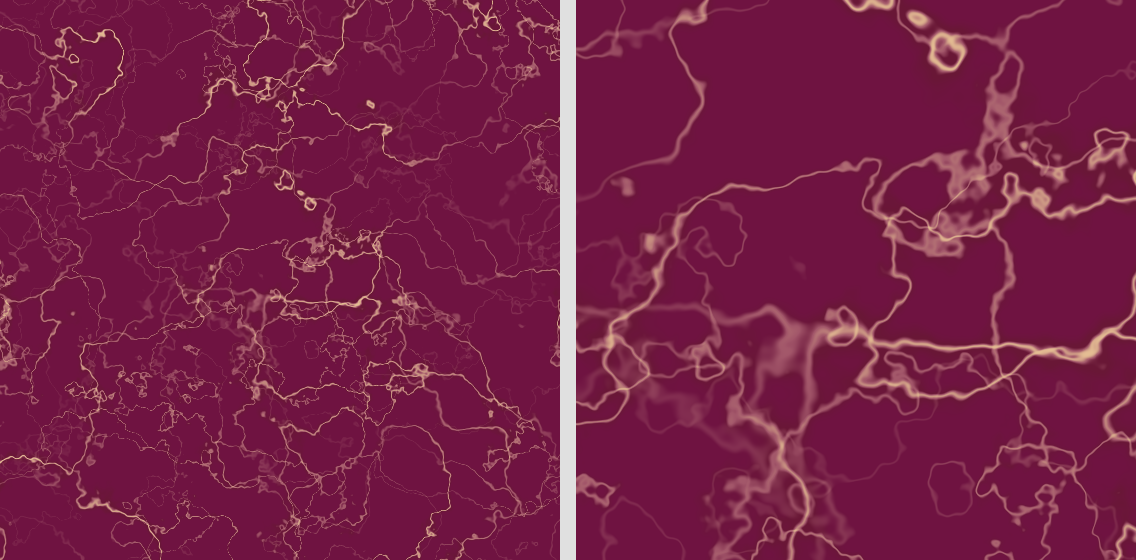
Left, the full canvas; right, a detail of the centre.
This texture is drawn by a three.js fragment shader. Its source:

```glsl
// Fine gold and rose veins wandering over flat burgundy, like marbled paper.
// Each vein layer is the zero contour of fractal gradient noise; a slow
// noise varies its brightness and another its roughness.

varying vec2 vUv;

const int LAYERS = 5;
const int OCTAVES = 6;
const float VEIN_WIDTH = 0.017;
const float HALO_WIDTH = 0.035;

const vec3 BURGUNDY = vec3(0.435, 0.075, 0.255);
const vec3 SHADOW = vec3(0.41, 0.09, 0.21);
const vec3 ROSE = vec3(0.63, 0.33, 0.41);
const vec3 GOLD = vec3(0.90, 0.75, 0.58);

float hash(vec2 p) {
  vec3 q = fract(vec3(p.xyx) * 0.1031);
  q += dot(q, q.yzx + 33.33);
  return fract((q.x + q.y) * q.z);
}

// Dot product of a random unit gradient with the offset from its corner
float cornerSlope(vec2 cell, vec2 offset) {
  float angle = 6.28318 * hash(cell);
  return dot(vec2(cos(angle), sin(angle)), offset);
}

float gradientNoise(vec2 p) {
  vec2 cell = floor(p);
  vec2 f = p - cell;
  vec2 u = f * f * f * (f * (f * 6.0 - 15.0) + 10.0);
  vec2 e = vec2(1.0, 0.0);
  float low = mix(cornerSlope(cell, f), cornerSlope(cell + e, f - e), u.x);
  float high = mix(cornerSlope(cell + e.yx, f - e.yx),
                   cornerSlope(cell + e.xx, f - e.xx), u.x);
  return mix(low, high, u.y);
}

// Octaves are turned and shifted so that their lattices never line up
float fractalNoise(vec2 p, float gain) {
  mat2 turn = mat2(0.8, 0.6, -0.6, 0.8);
  float sum = 0.0;
  float amplitude = 1.0;
  for (int i = 0; i < OCTAVES; i++) {
    sum += amplitude * gradientNoise(p);
    p = turn * p * 2.03 + vec2(17.3, 9.1);
    amplitude *= gain;
  }
  return sum;
}

// x: vein brightness, y: dark halo beside the vein
vec2 veinLayer(vec2 uv, float scale, vec2 seed) {
  float roughness = mix(0.42, 0.54,
    smoothstep(-0.3, 0.3, gradientNoise(uv * 3.5 + seed.yx)));
  float level = abs(fractalNoise(uv * scale + seed, roughness));
  float strength = mix(0.14, 0.92,
    smoothstep(-0.3, 0.42, gradientNoise(uv * 2.7 + seed + 51.7)));
  float line = 1.0 - smoothstep(0.0, VEIN_WIDTH, level);
  float halo = exp(-level / HALO_WIDTH);
  return strength * vec2(line, halo);
}

vec3 veinColour(vec3 ground, float brightness) {
  vec3 colour = mix(ground, ROSE, clamp(brightness / 0.4, 0.0, 1.0));
  return mix(colour, GOLD, smoothstep(0.35, 1.0, brightness));
}

void main() {
  // Screen the layers together so that crossings glow
  vec2 dark = vec2(1.0);
  for (int i = 0; i < LAYERS; i++) {
    float k = float(i);
    vec2 seed = vec2(23.7, 41.3) * (k + 1.0);
    vec2 layer = veinLayer(vUv, 2.8 + 0.45 * k, seed);
    dark *= 1.0 - layer * (1.0 - 0.1 * k);
  }
  vec2 vein = 1.0 - dark;

  vec3 ground = mix(BURGUNDY, SHADOW, smoothstep(0.15, 0.6, vein.y));
  gl_FragColor = vec4(veinColour(ground, vein.x), 1.0);
}
```
